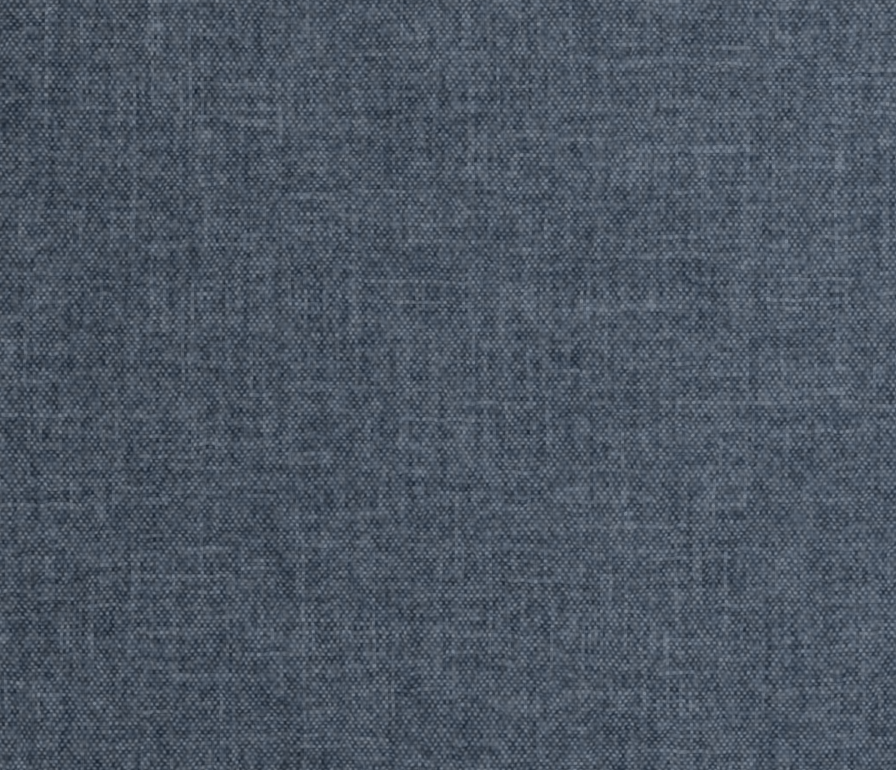
A Shadertoy shader for this texture:

```glsl
// Slate blue plain-weave cloth: fine warp and weft threads cross in a checkerboard,
// so that small lit crowns stand in staggered rows between dark pits. Uneven yarn
// gives streaks and grain; a soft light rises to the upper right.

const vec2 THREADS = vec2(245.0, 190.0);   // warp and weft threads per canvas height
const int SAMPLES = 3;                     // antialiasing samples per axis
const float PI = 3.14159;
const vec3 DARK_YARN = vec3(0.18, 0.22, 0.27);
const vec3 LIGHT_YARN = vec3(0.40, 0.44, 0.49);

float hash(vec2 p) {
    vec3 q = fract(vec3(p.xyx) * 0.1031);
    q += dot(q, q.yzx + 33.33);
    return fract((q.x + q.y) * q.z);
}

float noise(vec2 p) {
    vec2 cell = floor(p);
    vec2 f = fract(p);
    f = f * f * (3.0 - 2.0 * f);
    float low = mix(hash(cell), hash(cell + vec2(1.0, 0.0)), f.x);
    float high = mix(hash(cell + vec2(0.0, 1.0)), hash(cell + 1.0), f.x);
    return mix(low, high, f.y);
}

// Uneven tone of one yarn along its length, with rare pale slubs.
float yarnTone(float along, float id, float seed) {
    float tone = noise(vec2(along * 0.06 + seed, id + seed));
    return 0.06 * (tone - 0.5) + 0.03 * smoothstep(0.85, 1.0, tone);
}

// Slow bending of the threads, in thread widths.
vec2 bend(vec2 p) {
    vec2 slow = vec2(noise(p * vec2(0.05, 0.02)), noise(p * vec2(0.02, 0.05) + 71.0));
    vec2 fine = vec2(noise(p * 0.3 + 13.0), noise(p * 0.3 + 47.0));
    return 1.4 * (slow - 0.5) + 0.6 * (fine - 0.5);
}

// Brightness offset of the weave at p, in thread units; averages near zero.
float weave(vec2 p) {
    vec2 id = floor(p);

    // Crowns of the weft alternate with sunken warp crossings.
    float crossing = sin(PI * p.x) * sin(PI * p.y);
    float rib = -cos(2.0 * PI * p.y);
    float relief = 0.5 + noise(p * 0.55 + 400.0);

    float grain = noise(p * vec2(0.75, 0.85) + 200.0) - 0.5;
    float fibre = noise(p * 1.7 + 90.0) - 0.5;
    float yarn = yarnTone(p.x, id.y, 17.0) + yarnTone(p.y, id.x, 311.0);
    return relief * (0.095 * crossing + 0.028 * rib)
         + 0.13 * grain + 0.06 * fibre + yarn;
}

// Broad light across the cloth with faint mottling.
float lighting(vec2 uv, vec2 p) {
    float mottle = noise(p * 0.025 + 5.0) + 0.6 * noise(p * 0.09 + 31.0) - 0.8;
    return 0.293 + 0.045 * (uv.x - 0.5) + 0.018 * (uv.y - 0.5) + 0.01 * mottle;
}

vec3 yarnColor(float tone, float tint) {
    float t = (tone - DARK_YARN.r) / (LIGHT_YARN.r - DARK_YARN.r);
    vec3 color = mix(DARK_YARN, LIGHT_YARN, clamp(t, -0.4, 1.4));
    return color + tint * vec3(-0.012, 0.0, 0.016);
}

void mainImage(out vec4 fragColor, in vec2 fragCoord) {
    vec2 uv = fragCoord / iResolution.xy;
    vec2 scale = THREADS / iResolution.y;
    vec2 p = fragCoord * scale;
    vec2 offset = bend(p);

    // Average the weave over the pixel so that fine threads stay smooth.
    float cloth = 0.0;
    for (int y = 0; y < SAMPLES; y++) {
        for (int x = 0; x < SAMPLES; x++) {
            vec2 jitter = (vec2(x, y) + 0.5) / float(SAMPLES) - 0.5;
            cloth += weave(p + offset + jitter * scale);
        }
    }
    cloth /= float(SAMPLES * SAMPLES);

    float tint = noise(p * 0.45 + 150.0) - 0.5 + 0.4 * (uv.x - 0.5);
    fragColor = vec4(yarnColor(lighting(uv, p) + cloth, tint), 1.0);
}
```
